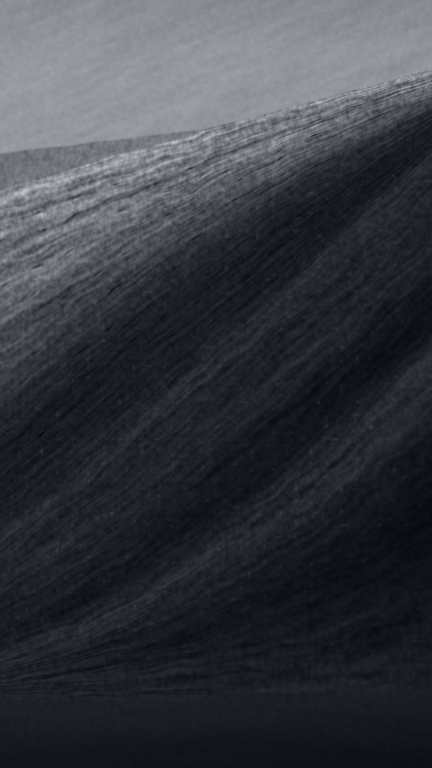
Reproduce this background procedurally as a WebGL 1 fragment shader.

```glsl
precision highp float;
// A dark wind-carved sand dune: pale far slope, lit crest, shadowed flowing grooves.

uniform vec2 u_resolution;

const vec3 TINT = vec3(-0.009, 0.0, 0.026);  // cool cast added to every tone
const float FAR_TONE = 0.582;
const float BACK_TONE = 0.445;
const float SHADOW_TONE = 0.106;
const float LIT_GAIN = 0.385;
const float FLOOR_TONE = 0.126;
const float STREAK_GAIN = 0.30;
const float FINE_STREAK_GAIN = 0.34;
const float GRAIN_GAIN = 0.26;
const float PIT_GAIN = 0.42;
const vec2 PIT_GRID = vec2(11.0, 9.0);

float hash(vec2 p) {
  return fract(sin(dot(p, vec2(127.1, 311.7))) * 43758.5);
}

vec2 gradient(vec2 cell) {
  float a = 6.2832 * hash(cell);
  return vec2(cos(a), sin(a));
}

float noise(vec2 p) {
  vec2 i = floor(p), f = fract(p);
  vec2 w = f * f * f * (f * (f * 6.0 - 15.0) + 10.0);
  vec2 e = vec2(1.0, 0.0);
  float low = mix(dot(gradient(i), f), dot(gradient(i + e.xy), f - e.xy), w.x);
  float high = mix(dot(gradient(i + e.yx), f - e.yx),
                   dot(gradient(i + e.xx), f - e.xx), w.x);
  return mix(low, high, w.y);
}

float fbm(vec2 p) {
  float sum = 0.0, amp = 0.7;
  for (int i = 0; i < 4; i++) {
    sum += amp * noise(p);
    p = p * 2.03 + 17.3;
    amp *= 0.6;
  }
  return sum;
}

// Bell with its own width below and above the centre
float bell(float t, float centre, float below, float above) {
  float d = (t - centre) / (t < centre ? below : above);
  return exp(-d * d);
}

float curve(vec3 k, float x) {
  return k.x + x * (k.y + x * k.z);
}

float between(float y, float a, float b) {
  return clamp((y - a) / (b - a), 0.0, 1.0);
}

// Shallow dimples that follow the flow, each with a bright lower lip
float pits(vec2 flow) {
  vec2 q = flow * PIT_GRID;
  q.x += 0.7 * hash(vec2(floor(q.y), 2.0));
  vec2 cell = floor(q);
  float r = hash(cell + 3.7);
  vec2 centre = 0.26 + 0.48 * vec2(hash(cell + 9.1), hash(cell + 5.3));
  vec2 d = (fract(q) - centre) / (vec2(0.13, 0.10) * (0.5 + 0.6 * r));
  vec2 lip = d + vec2(-0.3, 1.3);
  return step(0.5, r) * (0.5 * exp(-dot(lip, lip)) - exp(-dot(d, d)));
}

void main() {
  vec2 uv = gl_FragCoord.xy / u_resolution;
  vec2 p = gl_FragCoord.xy / u_resolution.y;
  float x = uv.x, y = uv.y;
  float soft = 1.0 / u_resolution.y;

  // Guide curves, from the floor up to the crest
  float ground = curve(vec3(0.088, 0.0, 0.012), x);
  float lowRidge = curve(vec3(0.14, 0.20, 0.20), x);
  float midRidge = curve(vec3(0.297, 0.46, 0.04), x);
  float shade = curve(vec3(0.492, 0.475, -0.108), x);
  float crest = curve(vec3(0.753, 0.168, -0.012), x) + 0.003 * noise(vec2(x * 9.0, 2.0));
  float backEdge = 0.80 + 0.068 * x + 0.004 * noise(vec2(x * 8.0, 7.0));

  // Flow level: 0 floor, 1 low ridge, 2 middle ridge, 3 shade line, 4 crest
  float level = between(y, ground, lowRidge) + between(y, lowRidge, midRidge)
              + between(y, midRidge, shade) + between(y, shade, crest);
  float t = level + 0.06 * noise(uv * vec2(2.5, 3.0)) + 0.03 * noise(p * 26.0);

  // Broad light and shadow on the dune
  float dune = SHADOW_TONE + LIT_GAIN * smoothstep(2.54, 3.95, t);
  dune += 0.045 * bell(t, 1.98, 0.26, 0.14);
  dune += (0.025 + 0.035 * x) * bell(t, 0.98, 0.20, 0.08);
  dune += 0.020 * bell(t, 1.58, 0.12, 0.08);
  dune -= (0.015 + 0.028 * x) * bell(t, 1.22, 0.10, 0.18);
  dune -= 0.055 * x * bell(t, 0.52, 0.28, 0.24);
  dune -= 0.08 * bell(t, 3.72, 0.04, 0.02);
  dune += 0.05 * bell(level, 3.97, 0.05, 0.05);
  dune += 0.02 * (1.0 - x) * smoothstep(2.4, 0.2, t);

  // Grooves, dimples and sand grain
  float streak = fbm(vec2(x * 2.0, t * 9.0));
  float fineStreak = noise(vec2(x * 4.0, t * 25.0)) + 0.8 * noise(vec2(x * 13.0, t * 42.0));
  float grain = noise(p * 105.0) + 0.9 * noise(p * vec2(215.0, 190.0) + 31.0);
  float clumps = noise(vec2(x * 24.0, t * 20.0));
  float pitZone = smoothstep(1.5, 2.8, level) * (1.0 - smoothstep(3.75, 3.95, level));
  dune *= 1.0 + STREAK_GAIN * streak + FINE_STREAK_GAIN * fineStreak
        + GRAIN_GAIN * (grain + 0.7 * clumps) + PIT_GAIN * pitZone * pits(vec2(x, t));
  float glint = smoothstep(0.30, 0.60, noise(p * vec2(100.0, 125.0) + 53.0));
  dune += 0.055 * glint * smoothstep(0.1, 0.8, level);

  // Floor in front
  float floorTone = FLOOR_TONE - 0.045 * smoothstep(ground, 0.0, y) - 0.018 * x;
  floorTone *= 1.0 + 0.14 * fbm(uv * vec2(3.0, 45.0)) + 0.12 * grain;
  float tone = mix(floorTone, dune, smoothstep(ground - 0.006, ground + 0.010, y));

  // Far slope and the low dune resting against it
  float farTone = FAR_TONE - 0.05 * smoothstep(0.90, 1.02, y) + 0.015 * (1.0 - x);
  float slant = p.y - 0.42 * p.x;
  farTone += 0.04 * fbm(vec2(p.x * 5.0, slant * 36.0)) + 0.024 * grain;
  farTone += 0.03 * noise(vec2(p.x * 22.0, slant * 95.0));
  float backTone = BACK_TONE + 0.08 * x + 0.075 * grain + 0.05 * fbm(p * vec2(16.0, 60.0));
  farTone = mix(backTone, farTone, smoothstep(backEdge - 0.002, backEdge + 0.002, y));
  tone = mix(tone, farTone, smoothstep(crest - soft, crest + soft, y));

  gl_FragColor = vec4(clamp(tone + TINT, 0.0, 1.0), 1.0);
}
```
